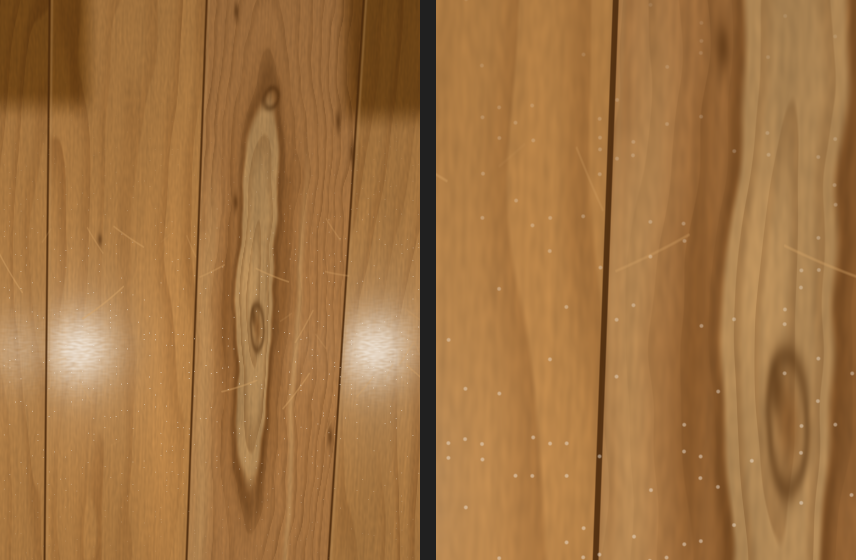
Left, the full canvas; right, a detail of the centre.
This texture is drawn by a Shadertoy shader. Its source:

```glsl
// Varnished maple floor: four slightly converging planks, one with a heartwood figure.
// Grain is the contour lines of warped gradient noise; light patches, cast shadows,
// scratches and dust are layered over the wood.
#define SEAM_HALF_WIDTH 0.0023
#define RING_DENSITY 5.0
#define RING_STRENGTH 0.30
#define FIBRE_STRENGTH 0.07
#define GLARE_HEIGHT 0.375
#define GLARE_STRENGTH 0.80
#define SCRATCHES 30
#define FLECKS 7

const vec3 MAPLE = vec3(0.645, 0.455, 0.245);
const vec3 PALE = vec3(0.73, 0.56, 0.35);
const vec3 BROWN = vec3(0.51, 0.325, 0.15);
const vec3 DARK = vec3(0.29, 0.16, 0.045);
const vec3 SHINE = vec3(0.93, 0.88, 0.82);
const vec3 SHADOW = vec3(0.70, 0.62, 0.38);

vec2 hash2(vec2 p) {
    vec3 q = fract(p.xyx * vec3(0.1031, 0.1030, 0.0973));
    q += dot(q, q.yzx + 33.33);
    return fract((q.xx + q.yz) * q.zy);
}

float noise(vec2 p) {
    vec2 i = floor(p), f = fract(p), w = f * f * f * (f * (f * 6.0 - 15.0) + 10.0);
    vec2 e = vec2(0.0, 1.0);
    float a = dot(hash2(i) * 2.0 - 1.0, f);
    float b = dot(hash2(i + e.yx) * 2.0 - 1.0, f - e.yx);
    float c = dot(hash2(i + e.xy) * 2.0 - 1.0, f - e.xy);
    float d = dot(hash2(i + e.yy) * 2.0 - 1.0, f - e.yy);
    return mix(mix(a, b, w.x), mix(c, d, w.x), w.y);
}

float bell(float x, float width) { return exp(-x * x / (width * width)); }

float blob(vec2 p, vec2 size) { return exp(-dot(p / size, p / size)); }

// Growth ring: slow darkening with a crisp far edge
float ring(float field) {
    float t = fract(field);
    return smoothstep(0.45, 0.93, t) * (1.0 - smoothstep(0.93, 1.0, t));
}

float segment(vec2 p, vec2 dir, float halfLen) {
    float along = dot(p, dir);
    float bend = 0.7 * along * along;
    return length(vec2(max(abs(along) - halfLen, 0.0), dot(p, vec2(-dir.y, dir.x)) - bend));
}

// Plain plank: flowing rings of varying strength
vec3 plainWood(vec2 b, float id) {
    vec2 s = vec2(b.x + id * 17.3 + 40.0, b.y);
    float field = b.x * RING_DENSITY + 3.2 * noise(s * vec2(1.8, 1.3))
                + 0.35 * noise(s * vec2(9.0, 6.0));
    float strength = RING_STRENGTH * (0.65 + 1.2 * noise(s * vec2(4.0, 2.0) + 9.0));
    vec3 col = MAPLE * (1.0 + 0.12 * noise(s * vec2(3.0, 0.9)));
    return mix(col, BROWN, strength * ring(field) * 1.7);
}

// Heartwood plank: pale spindle in a brown sheath, with nested rings and sap streaks
vec3 heartWood(vec2 b) {
    float sway = 0.09 * noise(vec2(b.x * 3.0, b.y * 5.0) + 5.0)
               + 0.025 * noise(vec2(b.x * 8.0, b.y * 17.0));
    vec2 c = vec2(b.x - 0.41 + sway, b.y - 0.48);
    float core = length(c / vec2(0.15, 0.37));
    float sheath = length(c / vec2(0.30, 0.47));
    float streaky = 0.75 + 0.6 * noise(vec2(b.x * 18.0, b.y * 2.0));
    vec3 col = mix(MAPLE * vec3(1.0, 0.98, 1.02), BROWN,
                   (1.0 - smoothstep(0.55, 1.08, sheath)) * streaky);
    col = mix(col, PALE * (0.93 + 0.12 * noise(b * vec2(14.0, 5.0))),
              1.0 - smoothstep(0.86, 1.0, core));
    col = mix(col, DARK, 0.42 * bell(core - 1.04, 0.09) * streaky);
    float rings = core * 2.6 + 0.5 * noise(b * vec2(5.0, 4.0));
    col = mix(col, BROWN * 0.9, 0.38 * ring(rings) * streaky);
    float low = 1.0 - smoothstep(0.5, 0.8, b.y);
    float sap = bell(b.x - 0.69 + sway * 0.4, 0.018)
              + bell(b.x - 0.07 + sway * 0.7, 0.035 + 0.05 * (1.0 - b.y));
    col = mix(col, PALE, 0.65 * low * min(sap, 1.0));
    // Teardrop and eye inside the spindle
    vec2 drop = c - vec2(0.035, -0.065);
    vec2 eye = c - vec2(0.02, 0.345);
    col = mix(col, BROWN, 0.8 * blob(drop, vec2(0.035, 0.03)));
    col = mix(col, DARK, 0.5 * bell(length(drop / vec2(0.05, 0.04)) - 1.0, 0.22));
    return mix(col, DARK, 0.5 * bell(length(eye / vec2(0.05, 0.018)) - 1.0, 0.35));
}

void mainImage(out vec4 fragColor, in vec2 fragCoord) {
    vec2 p = fragCoord / iResolution.xy;
    float px = 1.0 / iResolution.x;

    // Plank coordinates: x runs 0..1 across each board
    float pitch = mix(0.338, 0.374, p.y);
    float across = (p.x - mix(0.106, 0.118, p.y)) / pitch;
    float id = floor(across);
    vec2 b = vec2(across - id, p.y);
    vec3 col = id == 1.0 ? heartWood(b) : plainWood(b, id);
    col *= 1.0 + 0.07 * (hash2(vec2(id + 8.0, 3.0)).x - 0.5);

    // Fine fibres and small dark flecks
    float fibre = noise(vec2(across * 60.0 + 90.0, p.y * 9.0)) + noise(p * vec2(190.0, 70.0));
    col *= 1.0 + FIBRE_STRENGTH * fibre;
    for (int i = 0; i < FLECKS; i++) {
        vec2 h = hash2(vec2(float(i) * 7.1 + 2.0, 11.0));
        col = mix(col, DARK, 0.6 * blob(p - h, vec2(0.006, 0.008 + 0.015 * h.x)));
    }

    // Room light, patches of glare cut at the seams, and cast shadows
    col *= mix(0.92, 1.05, bell(p.y - 0.35, 0.5));
    float even = 1.0 - mod(id, 2.0);
    float reach = even > 0.5 ? 1.0 : (id < 0.0 ? 0.4 : 0.06);
    vec2 g = vec2((b.x - mix(0.8, 0.22, even)) * pitch, p.y - GLARE_HEIGHT);
    float ripple = 0.9 + 0.4 * noise(p * vec2(60.0, 230.0));
    float glare = blob(g, vec2(0.085, 0.065)) * ripple + 0.22 * blob(g, vec2(0.17, 0.16));
    col = mix(col, SHINE, min(GLARE_STRENGTH * reach * glare, 0.95));
    float left = (1.0 - smoothstep(0.18, 0.24, p.x)) * smoothstep(0.78, 0.84, p.y);
    float right = smoothstep(0.79, 0.85, p.x) * smoothstep(0.76, 0.82, p.y);
    col *= mix(vec3(1.0), SHADOW, max(left, right));

    // Seams with a faint lit bevel
    float seam = (across - floor(across + 0.5)) * pitch;
    col = mix(col, PALE, 0.3 * bell(seam - 0.006, 0.003));
    col = mix(col, DARK, 0.88 * (1.0 - smoothstep(-px, px, abs(seam) - SEAM_HALF_WIDTH)));

    // Scratches and dust, thickest around the glare
    for (int i = 0; i < SCRATCHES; i++) {
        vec2 h = hash2(vec2(float(i) * 3.7, 5.0)), k = hash2(vec2(float(i) * 5.3, 29.0));
        float angle = (k.x - 0.5) * 2.4;
        float d = segment(p - vec2(h.x, 0.18 + 0.42 * h.y), vec2(cos(angle), sin(angle)),
                          0.01 + 0.05 * k.y * k.y);
        col = mix(col, PALE * 1.15, 0.5 * k.y * (1.0 - smoothstep(0.0, 0.0008 + px, d)));
    }
    vec2 cell = p * vec2(75.0, 100.0), h = hash2(floor(cell) + 3.0);
    float dust = 1.0 - smoothstep(0.05, 0.17, length(fract(cell) - 0.2 - 0.6 * h));
    col = mix(col, SHINE, 0.5 * dust * step(0.87, h.x) * bell(p.y - 0.36, 0.25));
    fragColor = vec4(col, 1.0);
}
```
